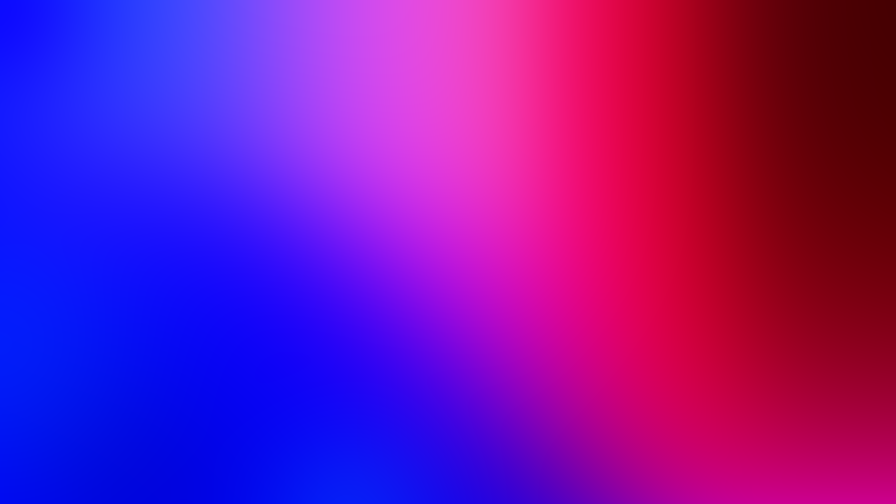
Give the GLSL for this background, as a Shadertoy shader.

```glsl
// Soft mesh gradient: blue on the left, a violet and pink band, deep red on the right.

// Smooth step from 0 to 1 around an edge, with long soft tails.
float rise(float x, float edge, float width) {
    return 1.0 / (1.0 + exp((edge - x) / width));
}

// Round glow that fades from 1 at its centre.
float glow(vec2 p, vec2 centre, float radius) {
    vec2 d = (p - centre) / radius;
    return exp(-dot(d, d));
}

void mainImage(out vec4 fragColor, in vec2 fragCoord) {
    vec2 uv = fragCoord / iResolution.xy;
    float x = uv.x;
    float down = 1.0 - uv.y;
    vec2 p = vec2(x, down * 0.5625);

    // Red: its left edge bends rightwards below, its right side sinks into shadow.
    float bend = 0.5 * (down - 0.3 + sqrt((down - 0.3) * (down - 0.3) + 0.01));
    float shadow = (0.74 - 0.55 * down * down) * rise(x, 0.78 + 0.05 * down, 0.055);
    float red = rise(x, 0.29 + 0.56 * bend, 0.08) * (1.0 - shadow);
    red += 0.09 * glow(p, vec2(0.10, 0.16), 0.15);

    // Green: a light veil over the upper left, and two faint glows in the blue.
    float veil = rise(0.25 + 0.4 * x, down, 0.09) * rise(0.6, x, 0.035);
    float green = 0.30 * veil - 0.24 * glow(p, vec2(0.0), 0.12);
    green += 0.11 * glow(p, vec2(0.0, 0.39), 0.17);
    green += 0.12 * glow(p, vec2(0.39, 0.58), 0.10);

    // Blue: fades to the right, but lingers as magenta in the lower corner.
    float blueEdge = 0.615 + 0.2 * down * down * (1.0 - down);
    float magentaFloor = 0.56 * pow(down, 4.5);
    float blue = mix(magentaFloor, 1.0, rise(blueEdge, x, 0.077));
    blue -= 0.13 * glow(p, vec2(0.15, 0.55), 0.16);

    fragColor = vec4(clamp(vec3(red, green, blue), 0.0, 1.0), 1.0);
}
```
